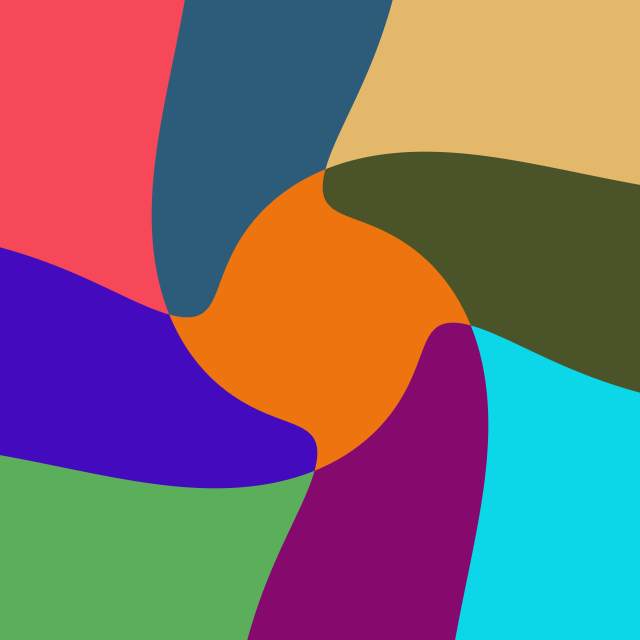
Write a Shadertoy shader that draws this background.

```glsl
const vec3 RED    = vec3(0.965, 0.282, 0.345);
const vec3 STEEL  = vec3(0.176, 0.361, 0.482);
const vec3 TAN    = vec3(0.890, 0.722, 0.420);
const vec3 BLUE   = vec3(0.267, 0.043, 0.745);
const vec3 ORANGE = vec3(0.933, 0.455, 0.063);
const vec3 OLIVE  = vec3(0.294, 0.329, 0.157);
const vec3 GREEN  = vec3(0.357, 0.686, 0.353);
const vec3 PURPLE = vec3(0.525, 0.039, 0.431);
const vec3 CYAN   = vec3(0.043, 0.843, 0.910);

// Twist the plane by an angle that decays with radius
vec2 swirl(vec2 p, float strength, float decay) {
    float angle = strength * exp(-decay * length(p));
    float c = cos(angle), s = sin(angle);
    return vec2(c * p.x + s * p.y, c * p.y - s * p.x);
}

// Antialiased step, with the edge one pixel wide
float edgeMask(float value, float edge) {
    float pixel = max(length(vec2(dFdx(value), dFdy(value))), 1e-5);
    return clamp((value - edge) / pixel + 0.5, 0.0, 1.0);
}

// Three colour bands split at -halfWidth and +halfWidth
vec3 bands(vec3 low, vec3 middle, vec3 high, vec2 masks) {
    return mix(mix(low, middle, masks.x), high, masks.y);
}

vec2 bandMasks(float value, float halfWidth) {
    return vec2(edgeMask(value, -halfWidth), edgeMask(value, halfWidth));
}

void mainImage(out vec4 fragColor, in vec2 fragCoord) {
    vec2 p = (fragCoord - 0.5 * iResolution.xy) / iResolution.y;
    vec2 cell = swirl(p, 3.9, 7.0);

    // Three by three grid of flat colours
    float halfCell = 1.0 / 6.0;
    vec2 columns = bandMasks(cell.x, halfCell);
    vec2 rows = bandMasks(cell.y, halfCell);

    vec3 bottom = bands(GREEN, PURPLE, CYAN, columns);
    vec3 middle = bands(BLUE, ORANGE, OLIVE, columns);
    vec3 top = bands(RED, STEEL, TAN, columns);

    fragColor = vec4(bands(bottom, middle, top, rows), 1.0);
}
```
